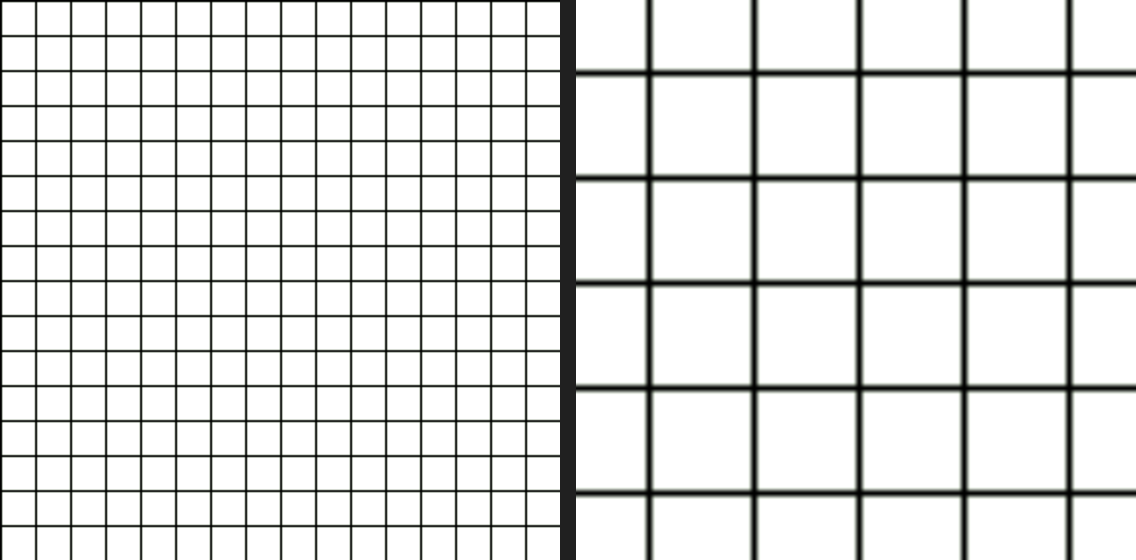
Left: the whole. Right: its middle third, enlarged.
A three.js fragment shader for this pattern:

```glsl
// Square grid of soft black lines on white paper, 16 cells across and down.
// Each axis gives the light left by its nearest line; the two are multiplied,
// so crossings come out darker. Lines are counted from the top left corner.

varying vec2 vUv;

const float CELLS = 16.0;
const vec3 PAPER = vec3(1.0);

// All lengths below are in cells.
const float LINE_OFFSET = 0.03125;                     // centre of the first line
const float CORE_EDGE = -0.0041;                       // where full black ends
const vec3 FRINGE_EDGE = vec3(0.0634, 0.0618, 0.0642); // faint green-grey rim

// Distance to the nearest line; the first line bleeds off the canvas
// and none starts beyond the last cell.
float lineDistance(float position, float count) {
  float along = position * count - LINE_OFFSET;
  float index = clamp(floor(along + 0.5), 0.0, count - 1.0);
  float offset = along - index;
  return index < 0.5 ? offset : abs(offset);
}

// Light that passes a soft-edged line, per colour channel.
vec3 lineLight(float dist) {
  return smoothstep(vec3(CORE_EDGE), FRINGE_EDGE, vec3(dist));
}

void main() {
  vec2 fromTopLeft = vec2(vUv.x, 1.0 - vUv.y);
  vec3 vertical = lineLight(lineDistance(fromTopLeft.x, CELLS));
  vec3 horizontal = lineLight(lineDistance(fromTopLeft.y, CELLS));
  gl_FragColor = vec4(PAPER * vertical * horizontal, 1.0);
}
```
